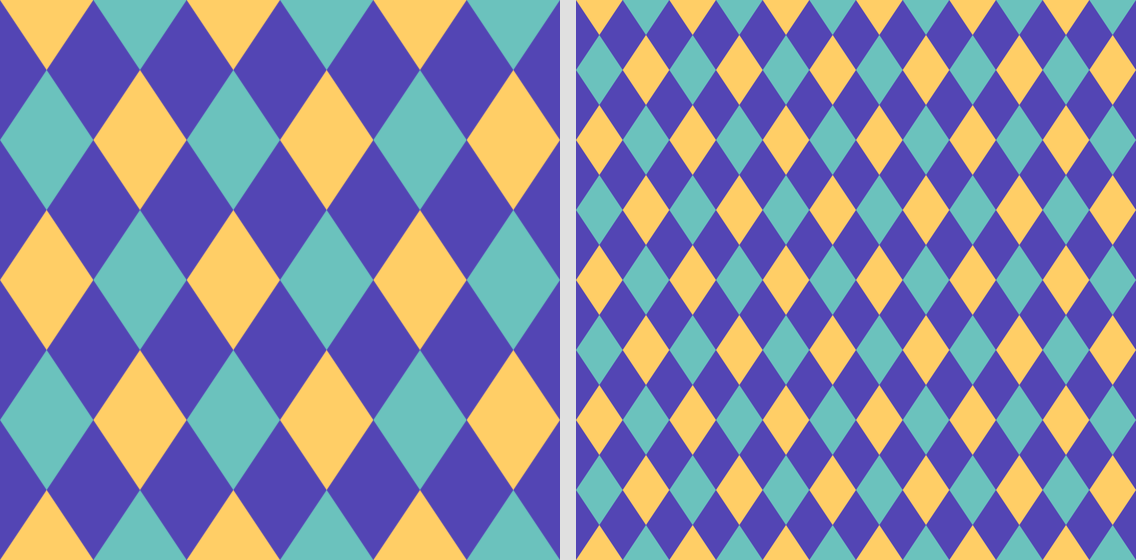
Left, the tile; right, the same tile 2 across and 2 down.
Give the GLSL for this pattern, as a WebGL 1 fragment shader.

```glsl
precision highp float;
// Harlequin diamonds alternating yellow and teal on a violet ground.

uniform vec2 u_resolution;

const vec2 DIAMONDS = vec2(6.0, 4.0); // columns and rows, both even so it tiles
const vec2 OFFSET = vec2(0.0, 0.5);   // shift in cells, centres a row on the bottom edge
const float EDGE_PIXELS = 0.8;        // half width of the edge smoothing
const vec3 VIOLET = vec3(0.326, 0.271, 0.706);
const vec3 TEAL = vec3(0.420, 0.761, 0.741);
const vec3 YELLOW = vec3(1.0, 0.808, 0.400);

// Signed distance in canvas units to the diamond filling a cell, negative inside.
float diamondDistance(vec2 local) {
  return (abs(local.x) + abs(local.y) - 0.5) / length(DIAMONDS);
}

void main() {
  vec2 uv = gl_FragCoord.xy / u_resolution;
  vec2 grid = uv * DIAMONDS + OFFSET;
  vec2 cell = floor(grid);
  float distanceToEdge = diamondDistance(fract(grid) - 0.5);

  // Checkerboard choice of the diamond colour.
  float parity = mod(cell.x + cell.y, 2.0);
  vec3 diamondColor = mix(YELLOW, TEAL, step(0.5, parity));

  float edge = EDGE_PIXELS / min(u_resolution.x, u_resolution.y);
  float coverage = 1.0 - smoothstep(-edge, edge, distanceToEdge);
  gl_FragColor = vec4(mix(VIOLET, diamondColor, coverage), 1.0);
}
```
